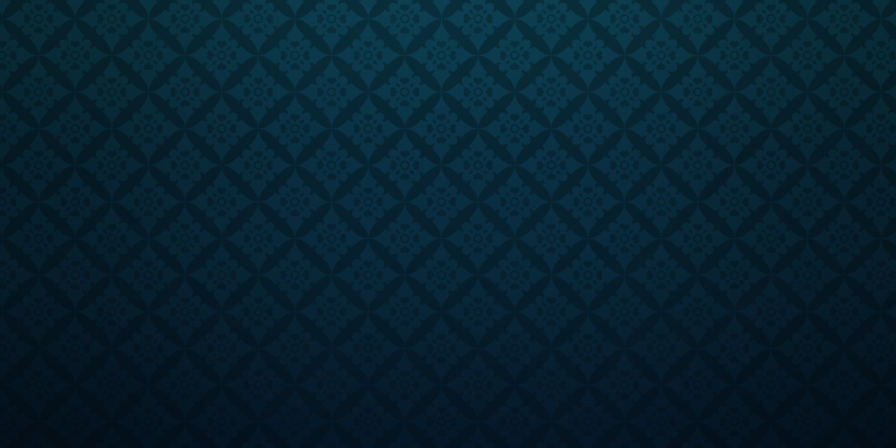
Give the GLSL for this pattern, as a Shadertoy shader.

```glsl
const float PERIOD = 0.1635;                 // motif spacing, in canvas heights
const vec2 ANCHOR = vec2(0.9036, 0.958);     // centre of one motif

vec2 hashGradient(vec2 cell) {
    vec2 h = vec2(dot(cell, vec2(127.1, 311.7)), dot(cell, vec2(269.5, 183.3)));
    return 2.0 * fract(sin(h) * 43758.5) - 1.0;
}

float gradientNoise(vec2 p) {
    vec2 i = floor(p), f = fract(p);
    vec2 w = f * f * (3.0 - 2.0 * f);
    float a = dot(hashGradient(i), f);
    float b = dot(hashGradient(i + vec2(1, 0)), f - vec2(1, 0));
    float c = dot(hashGradient(i + vec2(0, 1)), f - vec2(0, 1));
    float d = dot(hashGradient(i + vec2(1, 1)), f - vec2(1, 1));
    return mix(mix(a, b, w.x), mix(c, d, w.x), w.y);
}

float circle(vec2 p, vec2 centre, float radius) {
    return length(p - centre) - radius;
}

float coverage(float dist, float blur) {
    return 1.0 - smoothstep(-blur, blur, dist);
}

// Diamond lattice: each cell reaches from -1 to 1 along both axes
vec2 diamondCell(vec2 p, float period) {
    vec2 lattice = vec2(p.x + p.y, p.x - p.y) / period;
    vec2 f = fract(lattice + 0.5) - 0.5;
    return vec2(f.x + f.y, f.x - f.y);
}

// Mirror into one eighth of the motif, between the x axis and the diagonal
vec2 foldEighth(vec2 q) {
    q = abs(q);
    return q.x > q.y ? q : q.yx;
}

// Four round leaves with drawn-out tips, and small lobes on the diagonals
float silhouette(vec2 q) {
    float bulb = circle(q, vec2(0.49, 0.0), 0.205);
    float taper = clamp((1.0 - q.x) / 0.45, 0.0, 1.0);
    float tip = max((q.y - 0.24 * taper * taper) * 0.8, 0.5 - q.x);
    float lobe = circle(q, vec2(0.315, 0.315), 0.125);
    float core = (q.x + q.y - 0.60) * 0.7071;
    return min(min(bulb, tip), min(lobe, core));
}

// Heart petals, diagonal drops and the ring around the centre
float cutouts(vec2 q) {
    float heart = circle(q, vec2(0.32, 0.055), 0.075);
    heart = min(heart, max((q.y - 0.7 * (q.x - 0.18)) * 0.8, q.x - 0.33));
    vec2 diagonal = vec2(q.x + q.y, q.x - q.y) * 0.7071;
    float drop = length((diagonal - vec2(0.27, 0.0)) * vec2(0.65, 1.0)) - 0.04;
    float ring = abs(length(q) - 0.105) - 0.025;
    return min(min(heart, drop), ring);
}

// Vertical blend with light falling from the top centre
vec3 backdrop(vec2 uv) {
    vec3 low = vec3(0.020, 0.088, 0.150);
    vec3 middle = vec3(0.036, 0.180, 0.256);
    vec3 high = vec3(0.047, 0.248, 0.318);
    vec3 col = mix(low, middle, smoothstep(-0.10, 0.60, uv.y));
    col = mix(col, high, smoothstep(0.50, 1.05, uv.y));
    float side = abs(uv.x - 0.52) * 2.0;
    return col * (1.0 - 0.32 * smoothstep(0.1, 1.1, side));
}

void mainImage(out vec4 fragColor, in vec2 fragCoord) {
    vec2 uv = fragCoord / iResolution.xy;
    vec2 p = fragCoord / iResolution.y;
    float blur = 1.9 / (PERIOD * iResolution.y);

    vec2 q = foldEighth(diamondCell(p - ANCHOR, PERIOD));
    float motif = coverage(silhouette(q), blur);
    float holes = coverage(cutouts(q), blur);

    // Woven grain and broad uneven fading
    float grain = gradientNoise(p * vec2(150.0, 230.0));
    float fading = gradientNoise(p * 5.0);

    float figure = motif * (1.0 - 0.85 * holes);
    float contrast = mix(0.19, 0.28, smoothstep(0.0, 0.6, uv.y)) + 0.03 * fading;
    float shade = 1.0 - contrast * (1.0 - figure);
    shade *= 1.0 + 0.05 * grain * (0.4 + 0.6 * figure);

    fragColor = vec4(backdrop(uv) * shade, 1.0);
}
```
